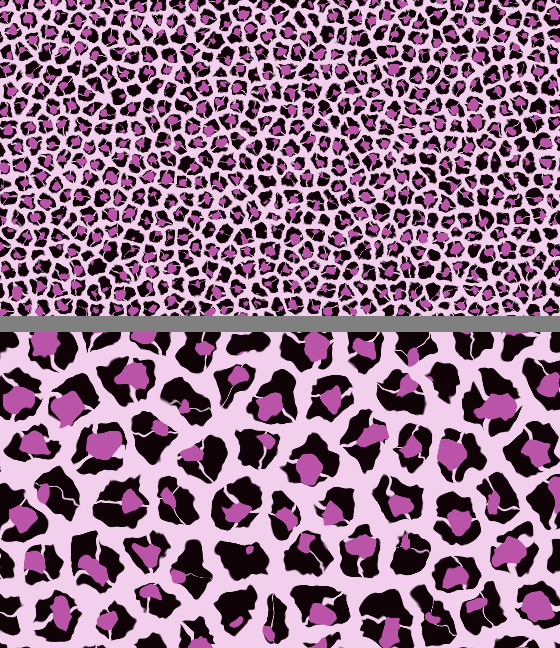
Top: the whole. Bottom: its middle third, enlarged.
Reproduce this pattern procedurally as a Shadertoy shader.

```glsl
const float TAU = 6.2831853;
const float ROWS = 17.5;
const vec3 BLUSH = vec3(0.95, 0.81, 0.93);
const vec3 INK = vec3(0.06, 0.01, 0.03);
const vec3 ORCHID = vec3(0.73, 0.33, 0.66);

vec3 hash3(vec2 p) {
    vec3 q = fract(p.xyx * vec3(0.1031, 0.1030, 0.0973));
    q += dot(q, q.yxz + 33.33);
    return fract((q.xxy + q.yzz) * q.zyx);
}

float cornerSlope(vec2 corner, vec2 offset) {
    float angle = TAU * hash3(corner + 71.0).x;
    return dot(vec2(cos(angle), sin(angle)), offset);
}

float gradientNoise(vec2 p) {
    vec2 i = floor(p), f = p - i;
    vec2 u = f * f * f * (f * (f * 6.0 - 15.0) + 10.0);
    vec2 e = vec2(0.0, 1.0);
    float low = mix(cornerSlope(i, f), cornerSlope(i + e.yx, f - e.yx), u.x);
    float high = mix(cornerSlope(i + e.xy, f - e.xy), cornerSlope(i + e.yy, f - e.yy), u.x);
    return mix(low, high, u.y);
}

vec2 warp(vec2 p, float frequency, float amount) {
    vec2 q = p * frequency;
    return p + amount * vec2(gradientNoise(q + 13.7), gradientNoise(q + 57.3));
}

// Spot seed: centre in xy, weight in z; alternate rows are staggered
vec3 spotSeed(vec2 id) {
    vec3 h = hash3(id + 200.0);
    vec2 centre = id + 0.5 + 0.7 * (h.xy - 0.5);
    centre.x += 0.5 * mod(id.y, 2.0);
    return vec3(centre, 0.13 * h.z);
}

float power(vec2 p, vec3 seed) {
    vec2 d = p - seed.xy;
    return dot(d, d) - seed.z;
}

vec2 nearestSpot(vec2 p) {
    vec2 base = floor(p), best = base;
    float least = 1e3;
    for (int y = -2; y <= 2; y++)
    for (int x = -2; x <= 2; x++) {
        vec2 id = base + vec2(x, y);
        float d = power(p, spotSeed(id));
        if (d < least) { least = d; best = id; }
    }
    return best;
}

// x: rounded distance to the cell border, y: clearance around its centre
vec2 cellRoom(vec2 p, vec2 id) {
    const float ROUNDING = 14.0;
    vec3 seed = spotSeed(id);
    float sum = 0.0, clearance = 1.0;
    for (int y = -2; y <= 2; y++)
    for (int x = -2; x <= 2; x++) {
        if (x == 0 && y == 0) continue;
        vec3 other = spotSeed(id + vec2(x, y));
        float span = 2.0 * length(other.xy - seed.xy);
        float border = (power(p, other) - power(p, seed)) / span;
        sum += exp(-ROUNDING * border);
        clearance = min(clearance, (power(seed.xy, other) + seed.z) / span);
    }
    return vec2(-log(sum) / ROUNDING, clearance);
}

// Wedge cuts that break the dark ring into two or three lobes
float ringCuts(vec2 q, float count, float width) {
    float sector = TAU / count;
    float angle = mod(atan(q.y, q.x), sector) - 0.5 * sector;
    return length(q) * abs(sin(angle)) - width;
}

float coverage(float d, float softness) {
    return smoothstep(-softness, softness, d);
}

void mainImage(out vec4 fragColor, in vec2 fragCoord) {
    float pixel = ROWS / iResolution.y;
    vec2 p = fragCoord * pixel;

    // Wavy outlines with a fine furry edge
    p = warp(p, 2.3, 0.2);
    p = warp(p, 6.5, 0.07);

    vec2 id = nearestSpot(p);
    vec2 room = cellRoom(p, id);
    vec3 traits = hash3(id + 431.0);
    float turn = TAU * traits.x;
    vec2 q = p - spotSeed(id).xy;
    q = mat2(cos(turn), -sin(turn), sin(turn), cos(turn)) * q;

    // Dark body, split only when it is large enough
    float body = room.x - 0.11;
    float cutWidth = 0.2 * (room.y - 0.24);
    float cuts = ringCuts(q, 2.0 + floor(2.0 * traits.y), cutWidth);
    float ring = room.y > 0.26 ? min(body, cuts) : body;

    // Off-centre coloured heart
    vec2 heartPos = q - vec2(0.12 * traits.z, 0.0);
    float heart = 0.8 * room.y - 0.07 - length(heartPos * vec2(1.0, 1.3));
    heart = min(heart, body + 0.01);

    float softness = 0.65 * pixel;
    vec3 colour = mix(BLUSH, INK, coverage(ring, softness));
    colour = mix(colour, ORCHID, coverage(heart, softness));
    fragColor = vec4(colour, 1.0);
}
```
